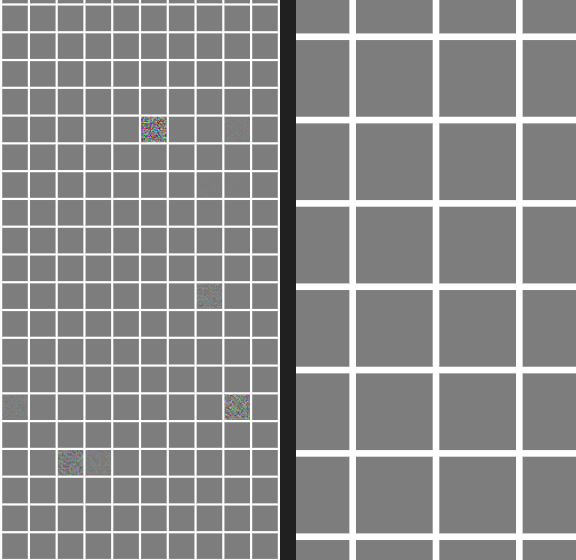
Left, the full canvas; right, a detail of the centre.
A WebGL 1 fragment shader for this pattern:

```glsl
precision highp float;
// A square grid of flat grey tiles with thin white gaps, ten across and twenty down.
// A quadratic walk over the grid picks a few tiles that show coloured grain,
// each one fainter than the one before it; all other tiles stay plain.
uniform vec2 u_resolution;

#define PITCH 0.0992               // tile spacing, in canvas widths
#define ORIGIN vec2(0.0040, 0.0)   // centre of the first grid crossing
#define GRID vec2(10.0, 20.0)      // tiles across and down
#define LINE_WIDTH 0.0079          // gap between tiles, in canvas widths
#define TILE_GREY vec3(0.492)
#define LINE_WHITE vec3(0.995)
#define GRAINS 24.0                // grains along a tile side
#define GRAIN_CONTRAST 0.48
#define GRAIN_DECAY 0.66           // strength kept from one grainy tile to the next
#define GRAINY_TILES 10
#define LOUDEST_TILE vec2(5.0, 15.0)

float hash(vec2 p) {
  return fract(sin(dot(p, vec2(127.1, 311.7))) * 43758.5453);
}

// Independent bell-shaped offsets for red, green and blue, around zero
vec3 grain(vec2 p) {
  vec3 a = vec3(hash(p), hash(p + 17.3), hash(p + 41.9));
  vec3 b = vec3(hash(p + 71.7), hash(p + 93.1), hash(p + 118.6));
  return a + b - 1.0;
}

// Grain blended between neighbouring lattice points
vec3 smoothGrain(vec2 p) {
  vec2 cell = floor(p);
  vec2 f = smoothstep(0.0, 1.0, p - cell);
  vec3 low = mix(grain(cell), grain(cell + vec2(1.0, 0.0)), f.x);
  vec3 high = mix(grain(cell + vec2(0.0, 1.0)), grain(cell + 1.0), f.x);
  return mix(low, high, f.y);
}

// Strength of the grain in a tile, from a decaying walk that starts at the loudest
float grainStrength(vec2 tile) {
  float strength = 0.0;
  float level = 1.0;
  for (int i = 0; i < GRAINY_TILES; i++) {
    float n = float(i);
    vec2 jump = vec2(0.5 * n * (n + 5.0), 2.0 * n * (2.0 * n + 3.0));
    vec2 target = floor(mod(LOUDEST_TILE + jump + 0.25, GRID));
    vec2 gap = abs(tile - target);
    strength = max(strength, level * step(gap.x + gap.y, 0.5));
    level *= GRAIN_DECAY;
  }
  return strength;
}

// Antialiased coverage of the grid lines
float gridLines(vec2 gridPos, float pixel) {
  vec2 toLine = abs(fract(gridPos + 0.5) - 0.5) * PITCH;
  vec2 cover = clamp((0.5 * LINE_WIDTH - toLine) / pixel + 0.5, 0.0, 1.0);
  return max(cover.x, cover.y);
}

void main() {
  float pixel = 1.0 / u_resolution.x;
  vec2 gridPos = (gl_FragCoord.xy * pixel - ORIGIN) / PITCH;
  vec2 tile = floor(gridPos);

  // Grey tile with its share of grain
  vec3 speckle = smoothGrain(gridPos * GRAINS);
  vec3 color = TILE_GREY + speckle * GRAIN_CONTRAST * grainStrength(tile);

  // White gaps on top
  color = mix(color, LINE_WHITE, gridLines(gridPos, pixel));
  gl_FragColor = vec4(clamp(color, 0.0, 1.0), 1.0);
}
```
